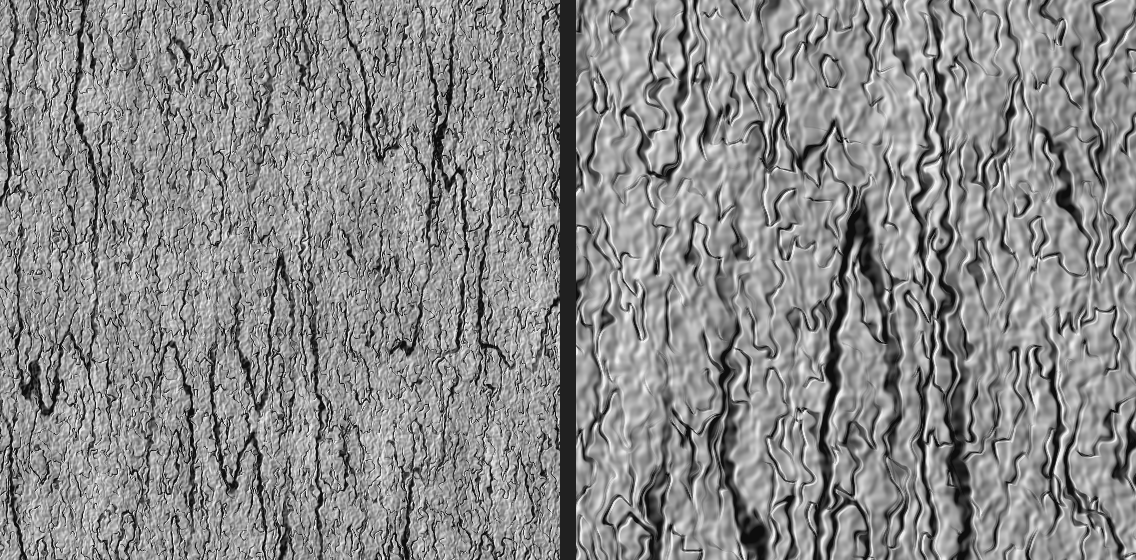
Left: the whole. Right: its middle third, enlarged.
Give the GLSL for this texture, as a Shadertoy shader.

```glsl
const vec2 LIGHT_STEP = vec2(0.00105, -0.0006);
const vec3 DARKEST = vec3(0.05);
const vec3 BRIGHTEST = vec3(0.93);

// Unit gradient from an integer hash of the lattice cell
vec2 cellGradient(vec2 cell) {
    uvec2 k = uvec2(ivec2(cell)) * uvec2(1597334677u, 3812015801u);
    uint h = (k.x ^ k.y) * 1597334677u;
    h = (h ^ (h >> 15)) * 2246822519u;
    h ^= h >> 13;
    float angle = float(h & 65535u) * 6.28318 / 65536.0;
    return vec2(cos(angle), sin(angle));
}

float gradientNoise(vec2 p) {
    vec2 i = floor(p);
    vec2 f = p - i;
    vec2 u = f * f * f * (f * (f * 6.0 - 15.0) + 10.0);
    vec2 e = vec2(1.0, 0.0);
    float a = dot(cellGradient(i), f);
    float b = dot(cellGradient(i + e), f - e);
    float c = dot(cellGradient(i + e.yx), f - e.yx);
    float d = dot(cellGradient(i + e.xx), f - e.xx);
    return mix(mix(a, b, u.x), mix(c, d, u.x), u.y);
}

float twoOctaves(vec2 p, float detail) {
    return gradientNoise(p) + detail * gradientNoise(p * 2.13 + 17.37);
}

// Jagged sideways wander shared by all cracks
vec2 warp(vec2 p) {
    float coarse = gradientNoise(p * vec2(18.0, 12.0) + 5.3);
    float medium = gradientNoise(p * vec2(47.0, 36.0) + 41.7);
    float fine = gradientNoise(p * vec2(115.0, 92.0) + 29.4);
    float lift = gradientNoise(p * vec2(60.0, 40.0) + 73.1);
    return p + vec2(0.010 * coarse + 0.007 * medium + 0.005 * fine, 0.007 * lift);
}

// Vertical furrows of even width along the zero line of stretched noise
float cracks(vec2 p, vec2 frequency, float width, float seed) {
    vec2 cell = p * frequency + seed;
    float stepX = 0.05;
    float field = twoOctaves(cell, 0.4);
    float slope = (twoOctaves(cell + vec2(stepX, 0.0), 0.4) - field) / stepX;
    float distanceX = abs(field) / max(abs(slope), 0.3);
    float presence = gradientNoise(cell * vec2(0.8, 0.9) + seed * 1.7);
    float strength = smoothstep(-0.3, 0.15, presence);
    float halfWidth = width * mix(0.4, 1.0, strength);
    return strength * (1.0 - smoothstep(halfWidth * 0.3, halfWidth, distanceX));
}

float grain(vec2 p) {
    float flakes = gradientNoise(p * vec2(105.0, 58.0) + 9.1);
    float grit = gradientNoise(p * vec2(215.0, 150.0) + 63.9);
    return flakes + 0.85 * grit;
}

// x: surface height, y: crack depth
vec2 bark(vec2 p) {
    vec2 q = warp(p);
    float deep = cracks(q, vec2(12.0, 1.9), 0.065, 11.3);
    float medium = cracks(q, vec2(31.0, 7.0), 0.085, 37.9);
    float thin = cracks(q, vec2(70.0, 28.0), 0.13, 83.6);
    float depth = max(deep, max(0.85 * medium, 0.65 * thin));
    return vec2(grain(mix(p, q, 0.6)) - depth, depth);
}

void mainImage(out vec4 fragColor, in vec2 fragCoord) {
    vec2 p = fragCoord / iResolution.y;
    vec2 surface = bark(p);

    // Side light brightens the crack walls facing it
    float relief = bark(p + LIGHT_STEP).x - bark(p - LIGHT_STEP).x;

    // Weathered columns and broad patches
    float streaks = gradientNoise(p * vec2(29.0, 4.5) + 3.7);
    float patches = gradientNoise(p * vec2(8.0, 5.0) + 51.2);

    float tone = 0.635 + 0.34 * relief + 0.14 * (surface.x + surface.y);
    tone += 0.12 * streaks + 0.06 * patches - 0.55 * surface.y;
    fragColor = vec4(clamp(vec3(tone), DARKEST, BRIGHTEST), 1.0);
}
```
